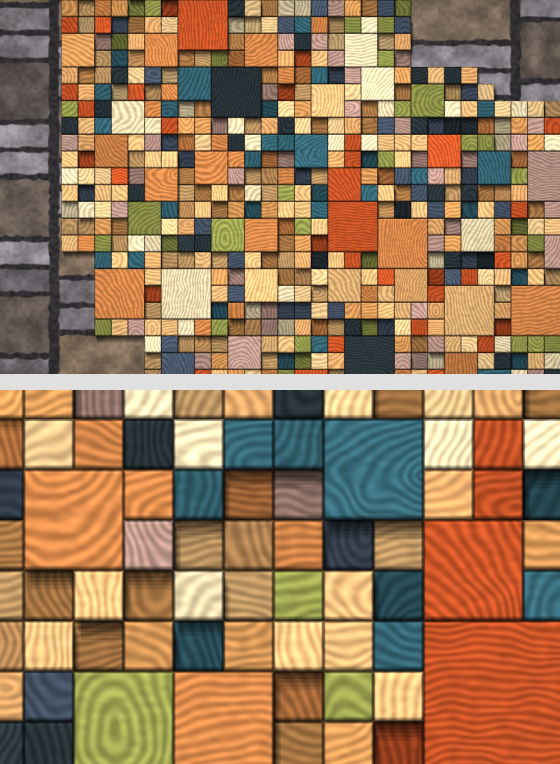
Top: the whole. Bottom: its middle third, enlarged.
This pattern is drawn by a WebGL 2 fragment shader. Its source:

```glsl
#version 300 es
precision highp float;
uniform vec2 u_resolution;
out vec4 fragColor;

struct Block { vec2 corner; float size; float height; };

const vec3 paints[12] = vec3[12](
  vec3(.89, .70, .46), vec3(.83, .58, .33), vec3(.93, .78, .55), vec3(.93, .86, .69),
  vec3(.87, .64, .40), vec3(.77, .48, .26), vec3(.72, .57, .52), vec3(.52, .54, .26),
  vec3(.18, .35, .40), vec3(.76, .31, .14), vec3(.26, .31, .38), vec3(.14, .18, .20));

float hash(vec2 p) {
  vec3 q = fract(p.xyx * vec3(.1031, .1030, .0973));
  q += dot(q, q.yzx + 33.33);
  return fract((q.x + q.y) * q.z);
}

vec2 hash2(vec2 p) { return vec2(hash(p + 3.7), hash(p + 19.3)); }

float noise(vec2 p) {
  vec2 i = floor(p), f = fract(p);
  f = f * f * (3. - 2. * f);
  return mix(mix(hash(i), hash(i + vec2(1, 0)), f.x),
             mix(hash(i + vec2(0, 1)), hash(i + 1.), f.x), f.y);
}

// Stepped outline of the wooden panel, in cells from its top left
bool inPanel(vec2 c) {
  float left = c.y < 15. ? 0. : c.y < 20. ? 2. : 5.;
  float right = c.y < 4. ? 21. : c.y < 5. ? 25. : c.y < 6. ? 26. : 99.;
  return c.x >= left && c.x < right;
}

// Each 4 by 4 tile holds one large block; single cubes fill the rest
Block blockAt(vec2 p) {
  vec2 cell = floor(p);
  float row = floor(cell.y / 4.);
  float slide = floor(4. * hash(vec2(row, 7.)));
  vec2 tile = vec2(floor((cell.x + slide) / 4.), row);
  float size = hash(tile + 51.) < .27 ? 3. : 2.;
  vec2 corner = tile * 4. - vec2(slide, 0.) + floor(hash2(tile) * (5. - size));
  vec2 far = corner + size - 1., d = cell - corner;
  bool covers = min(d.x, d.y) >= 0. && max(d.x, d.y) < size;
  bool fits = inPanel(corner) && inPanel(far)
           && inPanel(vec2(corner.x, far.y)) && inPanel(vec2(far.x, corner.y));
  if (!covers || !fits) { corner = cell; size = 1.; }
  float h = hash(corner + 81.);
  float height = size > 1. ? .8 + .2 * h : h < .36 ? .5 * h : .45 + .4 * h;
  return Block(corner, size, inPanel(cell) ? height : -.3);
}

// Painted timber with curved growth rings
vec3 wood(Block b, vec2 p) {
  float key = hash(b.corner + 11. * b.size);
  float pick = b.size > 1. ? pow(key, 1.1) : pow(key, 1.45);
  vec3 color = paints[int(min(pick * 12., 11.))];
  vec2 center = b.corner + b.size * (.5 + 3. * (hash2(b.corner + 5.) - .5));
  vec2 stretch = hash(b.corner + 23.) < .5 ? vec2(.55, 1.) : vec2(1., .6);
  float radius = length((p - center) * stretch) + .22 * noise(p * 1.7 + 9. * key);
  float ring = .5 + .5 * sin(radius * mix(26., 40., hash(b.corner + 41.)));
  color = mix(color * .87, color * 1.07 + .025, ring);
  color *= .93 + .14 * noise(p * vec2(5., 9.));
  return color * (.9 + .2 * hash(b.corner + 67.));
}

// Rough stones: one tall course and two thin ones, offset by column
vec3 wall(vec2 p) {
  float x = (p.x + .44) / 6.93, column = floor(x) + 1.;
  float y = (p.y - 3.57 - 2.3 * column) / 6.96, v = fract(y) * 6.96;
  float course = step(3.7, v) + step(5.35, v);
  float top = course < 1. ? 0. : course < 2. ? 3.7 : 5.35;
  float bottom = course < 1. ? 3.7 : course < 2. ? 5.35 : 6.96;
  float u = fract(x) * 6.93;
  float edge = min(min(u, 6.93 - u) - .14, min(v - top, bottom - v));
  edge += .14 * (noise(p * 3.) - .5);
  float tone = hash(vec2(column, floor(y) * 3. + course));
  vec3 stone = course < 1. ? mix(vec3(.36, .33, .32), vec3(.53, .45, .37), tone)
                           : mix(vec3(.40, .38, .40), vec3(.58, .56, .58), tone);
  float mottle = .6 * noise(p * 1.3) + .3 * noise(p * 4.) + .2 * noise(p * 11.);
  stone *= .65 + .65 * mottle;
  vec3 mortar = vec3(.20, .19, .20) * (.75 + .5 * noise(p * 6.));
  return mix(mortar, stone, smoothstep(.1, .23, edge));
}

vec3 scene(vec2 p) {
  Block b = blockAt(p);
  vec3 color;
  if (b.height < 0.) {
    color = wall(p);
  } else {
    color = wood(b, p) * mix(.78, 1.06, smoothstep(.1, .6, b.height));
    // Lit upper rim, dark lower lip and narrow gaps
    vec2 q = p - b.corner, r = b.size - q;
    color *= 1. + .12 * (1. - smoothstep(.04, .11, q.y));
    color *= mix(.62, 1., smoothstep(.05, .11, r.y));
    color *= mix(.4, 1., smoothstep(.01, .055, min(min(q.x, r.x), min(q.y, r.y))));
  }
  // Shadow from higher blocks above and to the left
  float shadow = 0.;
  for (int i = 1; i <= 5; i++) {
    float t = float(i);
    float rise = blockAt(p - vec2(.03, .075) * t).height - b.height;
    shadow += smoothstep(0., .2, rise - .1 * t);
  }
  return color * (1. - .13 * shadow);
}

void main() {
  // Four samples per pixel, measured in cells
  vec3 sum = vec3(0.);
  for (int i = 0; i < 4; i++) {
    vec2 offset = vec2(i % 2, i / 2) * .5 - .25;
    vec2 uv = (gl_FragCoord.xy + offset) / u_resolution.y;
    sum += scene(vec2(uv.x - .164, 1. - uv.y) * vec2(22.46, 22.26));
  }
  vec2 s = gl_FragCoord.xy / u_resolution - .5;
  fragColor = vec4(sum * .25 * (1.06 - .35 * dot(s, s)), 1.);
}
```
